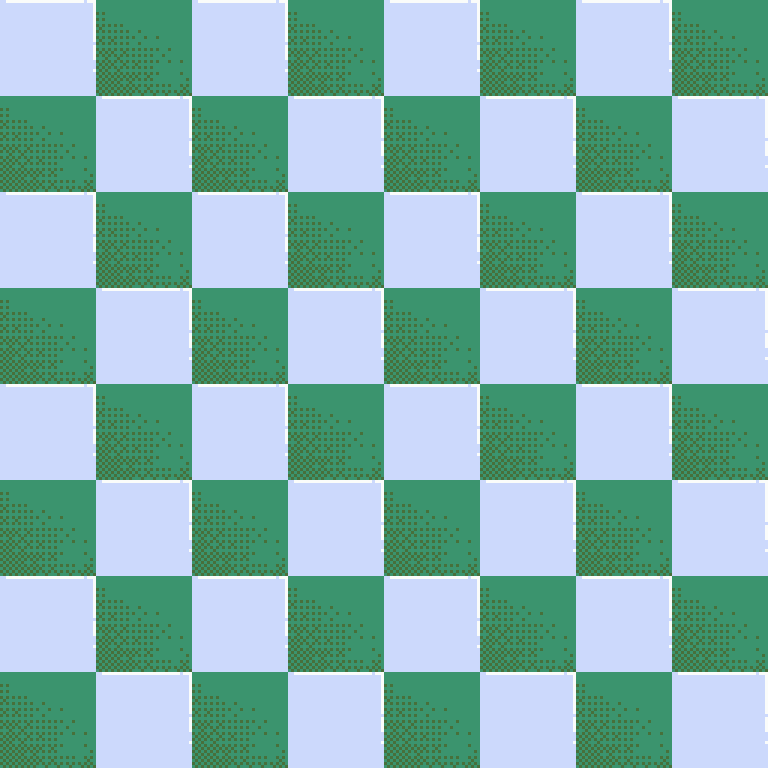
Write a three.js fragment shader that draws this pattern.

```glsl
// Checkerboard of pale tiles with chipped white rims and green tiles with dithered brown shading.
#define TILES 8.0
#define GRID 32.0
#define SAMPLES 4
#define PALE vec3(0.80, 0.85, 0.99)
#define GREEN vec3(0.23, 0.58, 0.43)
#define BROWN vec3(0.28, 0.44, 0.23)
#define RIM vec3(0.98, 0.99, 0.98)
#define SHADE_BASE 0.64
#define SHADE_SLOPE 0.48

varying vec2 vUv;

// Ordered dither thresholds, from 2x2 up to 8x8
float bayer2(vec2 p) {
  p = mod(floor(p), 2.0);
  return fract(p.x * 0.5 + p.y * 0.75);
}

float bayer8(vec2 p) {
  return bayer2(p) + bayer2(p * 0.5) / 4.0 + bayer2(p * 0.25) / 16.0;
}

// 1 when the value lies in [first, last], in whole blocks
float within(float value, float first, float last) {
  return step(first - 0.5, value) * step(value, last + 0.5);
}

// Dot density: dense at lower left, a sparse hollow, then a low right corner
float shadeDensity(vec2 block) {
  vec2 p = vec2(block.x, GRID - 1.0 - block.y) / GRID;
  float density = SHADE_BASE - SHADE_SLOPE * (p.x + p.y);
  vec2 hollow = (p - vec2(0.74, 0.17)) / vec2(0.16, 0.14);
  density -= 0.19 * exp(-dot(hollow, hollow));
  density += 0.22 * smoothstep(0.5, 0.8, p.x) * max(0.0, 1.0 - p.y / 0.12);
  density += 0.12 * smoothstep(0.75, 1.0, p.x) * max(0.0, 1.0 - p.y / 0.5);
  float ceiling = 0.53 + 0.37 * exp(-2.2 * p.x);
  return min(density, 0.5) * step(p.y, ceiling);
}

vec3 greenTile(vec2 block) {
  float threshold = bayer8(block) + 0.5 / 64.0;
  return mix(GREEN, BROWN, step(threshold, shadeDensity(block)));
}

// White rim along the top and right, with chips left out
vec3 paleTile(vec2 block) {
  float last = GRID - 1.0;
  float top = within(block.y, 0.0, 0.0) * within(block.x, 2.0, last)
            * (1.0 - within(block.x, 28.0, 28.0));
  float run = within(block.y, 0.0, 19.0) - within(block.y, 14.0, 14.0)
            + within(block.y, 23.0, 23.0);
  float right = within(block.x, last, last) * run;
  return mix(PALE, RIM, max(top, right));
}

vec3 checker(vec2 uv) {
  vec2 tile = floor(uv * TILES);
  vec2 local = fract(uv * TILES);
  // Block rows count down from the top of each tile
  vec2 block = floor(vec2(local.x, 1.0 - local.y) * GRID);
  block = clamp(block, 0.0, GRID - 1.0);
  bool isGreen = mod(tile.x + tile.y, 2.0) < 0.5;
  return isGreen ? greenTile(block) : paleTile(block);
}

void main() {
  // Average over the pixel footprint to smooth every edge
  vec2 footprint = fwidth(vUv);
  vec3 total = vec3(0.0);
  for (int j = 0; j < SAMPLES; j++) {
    for (int i = 0; i < SAMPLES; i++) {
      vec2 offset = (vec2(float(i), float(j)) + 0.5) / float(SAMPLES) - 0.5;
      total += checker(vUv + offset * footprint);
    }
  }
  gl_FragColor = vec4(total / float(SAMPLES * SAMPLES), 1.0);
}
```
